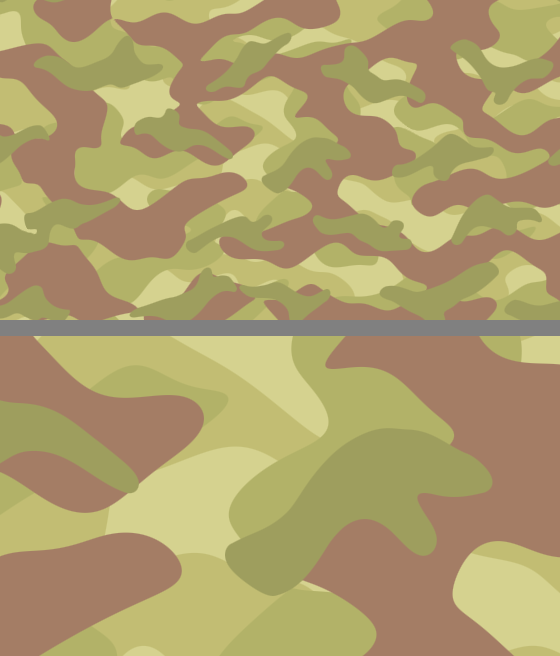
Top: the whole. Bottom: its middle third, enlarged.
Write a Shadertoy shader that draws this pattern.

```glsl
// Woodland camouflage in five flat colours. Khaki ground, cream, green and brown
// patches are thresholds of layered random sines; the olive top layer is made of
// cellular, bent and tapered capsules. All lengths are in canvas heights.

const vec3 KHAKI = vec3(0.760, 0.743, 0.450);
const vec3 CREAM = vec3(0.835, 0.822, 0.560);
const vec3 GREEN = vec3(0.698, 0.698, 0.408);
const vec3 BROWN = vec3(0.642, 0.492, 0.396);
const vec3 OLIVE = vec3(0.620, 0.620, 0.368);

// Patch frequencies in cycles per height, wider than tall
const vec2 CREAM_FREQ = vec2(2.7, 4.9);
const vec2 GREEN_FREQ = vec2(2.4, 5.0);
const vec2 BROWN_FREQ = vec2(2.2, 4.8);

// Thresholds in standard deviations: higher means less coverage
const float CREAM_LEVEL = 0.15;
const float GREEN_LEVEL = 0.12;
const float BROWN_LEVEL = 0.0;

const vec2  OLIVE_CELL  = vec2(0.42, 0.25);
const float OLIVE_WAIST = 0.036;
const float OLIVE_TIP   = 0.021;
const float OLIVE_REACH = 0.140;
const float FILLET      = 0.032;

const float BROAD_BEND = 0.018;
const float FINE_BEND  = 0.013;
const int   WAVES = 16;
const float TAU   = 6.28318;

float hash(vec2 p) {
    return fract(sin(dot(p, vec2(12.99, 78.23))) * 4375.85);
}

// Bends space so that outlines get rounded lobes
vec2 wobble(vec2 p, float seed) {
    p += BROAD_BEND * sin(p.yx * vec2(17.0, 14.0) + p * 5.0 + seed);
    p += FINE_BEND * sin(p.yx * vec2(37.0, 34.0) - p * 11.0 + seed * 2.3);
    return p;
}

// Sum of sines in spread directions, close to a normal distribution
float waveField(vec2 p, vec2 freq, float seed) {
    p = wobble(p, seed);
    float sum = 0.0;
    for (int i = 0; i < WAVES; i++) {
        vec2 id = vec2(float(i) + 1.0, seed);
        float angle = 0.5 * TAU * (float(i) + hash(id)) / float(WAVES);
        float stretch = mix(0.5, 1.5, hash(id + 17.3));
        vec2 k = TAU * freq * stretch * vec2(cos(angle), sin(angle));
        sum += cos(dot(k, p) + TAU * hash(id + 41.7));
    }
    return sum / sqrt(0.5 * float(WAVES));
}

float smoothMin(float a, float b, float k) {
    float h = max(k - abs(a - b), 0.0) / k;
    return min(a, b) - 0.25 * k * h * h;
}

// Capsule from the origin to tip, with a radius at each end
float taperedArm(vec2 p, vec2 tip, float rootRadius, float tipRadius) {
    float t = clamp(dot(p, tip) / dot(tip, tip), 0.0, 1.0);
    return length(p - tip * t) - mix(rootRadius, tipRadius, t);
}

// One olive blob: two bent arms and a short limb
float oliveBlob(vec2 p, vec2 id) {
    float size = mix(0.75, 1.25, hash(id + 3.1));
    float tilt = mix(-0.35, 0.45, hash(id + 5.7));
    vec2 arm = OLIVE_REACH * size * vec2(cos(tilt), sin(tilt));
    vec2 bend = vec2(0.0, 0.10 * (hash(id + 9.2) - 0.5));
    float side = hash(id + 13.9) < 0.5 ? -1.0 : 1.0;
    vec2 root = arm * (hash(id + 25.8) - 0.5);
    vec2 limb = vec2(0.12 * (hash(id + 21.4) - 0.5), side * 0.058 * size);
    float waist = OLIVE_WAIST * size;
    float tip = OLIVE_TIP * size;

    float d = taperedArm(p, bend - arm, waist, tip);
    d = smoothMin(d, taperedArm(p, bend + arm, waist, tip), FILLET);
    return smoothMin(d, taperedArm(p - root, limb, tip, tip * 1.2), FILLET);
}

// Smooth union of the blobs in staggered neighbouring cells
float oliveDistance(vec2 p) {
    p = wobble(p, 4.6);
    vec2 q = p / OLIVE_CELL;
    float d = 1.0;
    for (int j = -1; j <= 1; j++) {
        float row = floor(q.y) + float(j);
        float shift = 0.5 * mod(row, 2.0);
        for (int i = -1; i <= 1; i++) {
            vec2 id = vec2(floor(q.x + shift) + float(i), row);
            vec2 jitter = vec2(hash(id + 31.0), hash(id + 57.0)) - 0.5;
            vec2 center = (id + 0.5 - vec2(shift, 0.0) + 0.4 * jitter) * OLIVE_CELL;
            d = smoothMin(d, oliveBlob(p - center, id), FILLET);
        }
    }
    return d;
}

// Antialiased coverage where the field is positive
float coverage(float field) {
    return clamp(0.5 + field / max(fwidth(field), 1e-5), 0.0, 1.0);
}

void mainImage(out vec4 fragColor, in vec2 fragCoord) {
    vec2 p = fragCoord / iResolution.y + vec2(0.13, 0.09);

    // Paint from the ground up
    vec3 color = KHAKI;
    color = mix(color, CREAM, coverage(waveField(p, CREAM_FREQ, 2.0) - CREAM_LEVEL));
    color = mix(color, GREEN, coverage(waveField(p, GREEN_FREQ, 7.0) - GREEN_LEVEL));
    color = mix(color, BROWN, coverage(waveField(p, BROWN_FREQ, 11.0) - BROWN_LEVEL));
    color = mix(color, OLIVE, coverage(-oliveDistance(p)));

    fragColor = vec4(color, 1.0);
}
```
